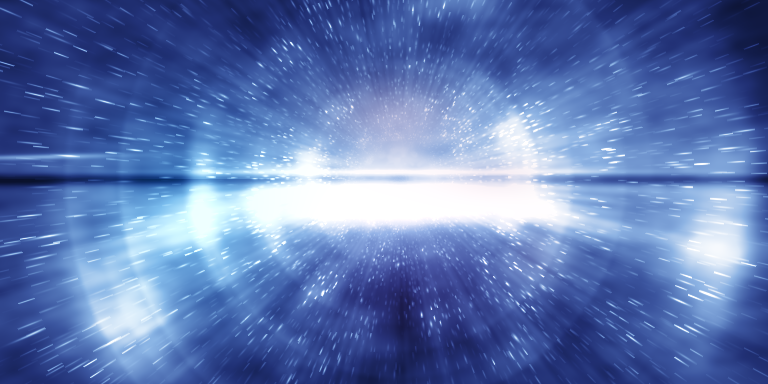
Reproduce this background procedurally as a WebGL 2 fragment shader.

```glsl
#version 300 es
precision highp float;
// A burst of starlight over a dark horizon, with streaks flying outward.
// Soft glows, arcs, noise and polar-grid stars add up to one light level,
// which a blue colour ramp turns into the final shade.
uniform vec2 u_resolution;
out vec4 fragColor;

const float TAU = 6.2831853;
const float HORIZON = 0.535;
const vec3 RAMP[6] = vec3[6](
  vec3(0.07, 0.11, 0.29), vec3(0.13, 0.19, 0.46), vec3(0.23, 0.33, 0.62),
  vec3(0.37, 0.51, 0.76), vec3(0.55, 0.70, 0.89), vec3(0.86, 0.91, 0.97));

float hash(vec2 p) {
  vec3 v = fract(p.xyx * 0.1031);
  v += dot(v, v.yzx + 33.33);
  return fract((v.x + v.y) * v.z);
}

float noise(vec2 p) {
  vec2 i = floor(p), f = fract(p);
  f = f * f * (3.0 - 2.0 * f);
  return mix(mix(hash(i), hash(i + vec2(1, 0)), f.x),
             mix(hash(i + vec2(0, 1)), hash(i + vec2(1, 1)), f.x), f.y);
}

float bell(float x) { return exp(-x * x); }

float glow(vec2 p, vec2 centre, vec2 size) {
  vec2 d = (p - centre) / size;
  return exp(-dot(d, d));
}

// Part of a ring: crisp outside, fading inward and away from its heading.
float arc(vec2 polar, float radius, float width, float heading, float focus) {
  float inward = (radius - polar.y) / width;
  return smoothstep(-0.25, 0.25, inward) * bell(max(inward, 0.0))
       * exp(focus * (cos(polar.x - heading) - 1.0));
}

// One star per cell of a polar grid, drawn out along the radius.
float starStreaks(vec2 polar, float count, float rings, float width) {
  float r = polar.y;
  vec2 grid = vec2(polar.x / TAU * count, log(r) * rings);
  vec2 cell = floor(grid);
  cell.x = mod(cell.x, count);
  vec2 key = cell + vec2(count, rings * 9.0);
  vec2 jitter = vec2(hash(key), hash(key + 57.3)) - 0.5;
  vec2 d = (fract(grid) - 0.5 - 0.6 * jitter) * r * vec2(TAU / count, 1.0 / rings);
  float size = hash(key + 113.7);
  float len = width + 0.035 * r * r * size;
  return pow(size, 8.0) * bell(d.x / width) * bell(d.y / len);
}

vec3 shade(float light) {
  vec3 col = RAMP[0] * (1.0 + 0.4 * clamp(light, -1.0, 0.0));
  for (int i = 1; i < 6; i++)
    col = mix(col, RAMP[i], clamp(light - float(i - 1), 0.0, 1.0));
  return mix(col, vec3(1.0), clamp(light - 5.0, 0.0, 1.0));
}

void main() {
  vec2 p = gl_FragCoord.xy / u_resolution.y;
  p.x += 1.0 - 0.5 * u_resolution.x / u_resolution.y;
  vec2 q = p - vec2(1.04, HORIZON);
  vec2 polar = vec2(atan(q.y, q.x), max(length(q), 0.001));
  float r = polar.y;

  // Broad haze, bright patches and dark hollows
  float light = 0.6 + 2.3 * glow(p, vec2(1.0, 0.48), vec2(0.95, 0.38));
  light += 1.4 * glow(p, vec2(1.06, 0.61), vec2(0.38, 0.18));
  light += 3.1 * glow(p, vec2(0.34, 0.18), vec2(0.18, 0.19));
  light += 2.5 * glow(p, vec2(1.86, 0.37), vec2(0.13, 0.25));
  light += 1.0 * glow(p, vec2(1.60, 0.62), vec2(0.25, 0.26));
  light += 1.0 * glow(p, vec2(0.45, 0.42), vec2(0.28, 0.13));
  light += 1.9 * glow(p, vec2(1.22, 1.00), vec2(0.13, 0.06));
  light -= 1.2 * glow(p, vec2(1.08, 0.22), vec2(0.24, 0.14));
  light -= 0.5 * glow(p, vec2(1.05, 0.02), vec2(0.45, 0.18));
  light -= 0.9 * glow(p, vec2(2.00, 0.95), vec2(0.22, 0.28));
  light -= 0.4 * glow(p, vec2(0.65, 0.92), vec2(0.30, 0.18));

  // Radial wisps and mottled cloud
  float wisps = noise(vec2(polar.x * 9.0, r * 5.0)) + 0.6 * noise(vec2(polar.x * 38.0, r * 4.0));
  light += 0.9 * (wisps - 0.8) * smoothstep(0.05, 0.35, r);
  light += 0.7 * (noise(q * vec2(9.0, 16.0)) + 0.5 * noise(q * vec2(24.0, 40.0)) - 0.75);

  // Main arcs, then a set of faint ones
  light += 1.2 * arc(polar, 0.35, 0.08, 0.45, 5.0);
  light += 1.0 * arc(polar, 0.55, 0.08, 3.35, 6.0);
  light += 1.1 * arc(polar, 0.93, 0.16, -0.15, 8.0);
  light += 0.6 * arc(polar, 0.90, 0.16, 3.45, 9.0);
  for (int i = 0; i < 10; i++) {
    float k = float(i);
    light += 0.4 * arc(polar, 0.24 + 0.07 * k, 0.04, TAU * hash(vec2(k, 4.0)), 2.5);
  }

  // Star streaks in ever finer grids, gathered into clusters
  float width = max(0.0021, 0.55 / u_resolution.y);
  float stars = 0.0;
  for (int i = 0; i < 5; i++) {
    float k = float(i);
    stars += starStreaks(polar, 45.0 + 38.0 * k, 7.0 + 4.0 * k, width * (1.4 - 0.12 * k));
  }
  float cluster = smoothstep(0.3, 0.85, noise(vec2(polar.x * 5.0, log(r) * 5.0) + 20.0));
  light += stars * (1.2 + 2.4 * cluster) * smoothstep(0.06, 0.32, r);
  light += 0.6 * cluster * bell((r - 0.4) / 0.25);

  // Dark horizon with bright lines above, then the curved white core
  float side = smoothstep(0.15, 0.75, abs(q.x));
  light -= mix(1.3, 2.3, side) * bell((q.y + 0.003) / 0.014);
  light += 1.2 * bell((q.y - 0.017) / 0.007) * bell(q.x / 0.55);
  light += 2.0 * bell((q.y - 0.075 - 0.02 * q.x) / 0.007) * bell((q.x + 0.98) / 0.25);
  light += 2.6 * glow(p, vec2(1.04, 0.482), vec2(0.44, 0.075));
  light += 1.9 * bell((q.y + 0.06 + 0.24 * q.x * q.x) / 0.05) * bell(q.x / 0.55);
  light += 2.0 * glow(p, vec2(0.797, 0.56), vec2(0.035, 0.05));
  light += 1.1 * glow(p, vec2(0.53, 0.53), vec2(0.035, 0.09));

  // Rose, violet and cyan tints
  vec3 col = shade(light);
  float rose = glow(p, vec2(1.03, 0.69), vec2(0.17, 0.10))
             + 0.5 * glow(p, vec2(1.30, 0.54), vec2(0.14, 0.05))
             + 0.3 * glow(p, vec2(1.40, 0.34), vec2(0.08, 0.08));
  col = mix(col, vec3(0.82, 0.70, 0.80), 0.45 * min(rose, 1.0));
  col += vec3(0.05, 0.0, 0.02) * glow(p, vec2(1.08, 0.3), vec2(0.3, 0.2));
  col += vec3(-0.07, 0.05, 0.05) * glow(p, vec2(0.5, 0.45), vec2(0.26, 0.25));
  fragColor = vec4(clamp(col, 0.0, 1.0), 1.0);
}
```
